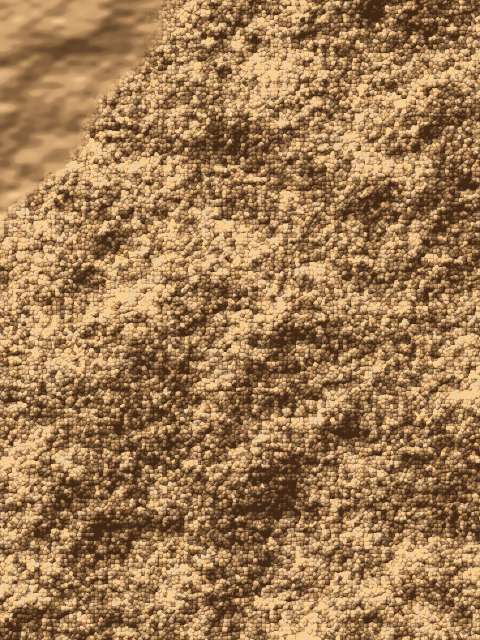
Give the GLSL for this texture, as a Shadertoy shader.

```glsl
// A sunlit heap of damp, crumbly sand with a softer slope behind its ridge.
// Relief-lit noise gives clumps, two Voronoi layers give crumbs and grains;
// their summed light is mapped through a six-colour sand ramp.

const float GRAIN_SCALE = 112.0;   // grains across the canvas width
const float CRUMB_SCALE = 42.0;    // crumbs across the canvas width
const float CLUMP_SCALE = 7.0;     // largest clumps across the width
const float RELIEF_GAIN = 1.5;
const float CONTRAST = 1.75;
const float EXPOSURE = 0.02;
const float TINT_AMOUNT = 0.09;
const vec2 LIGHT_DIR = vec2(-0.4, 0.92);
const int SAMPLES = 2;             // antialiasing grid per axis

const vec3 SHADOW = vec3(0.26, 0.155, 0.08);
const vec3 UMBER = vec3(0.40, 0.28, 0.17);
const vec3 EARTH = vec3(0.52, 0.38, 0.24);
const vec3 OCHRE = vec3(0.66, 0.50, 0.33);
const vec3 SAND = vec3(0.82, 0.64, 0.44);
const vec3 SUNLIT = vec3(0.96, 0.81, 0.59);

vec2 hash2(vec2 p) {
    vec3 q = fract(vec3(p.xyx) * vec3(0.1031, 0.1030, 0.0973));
    q += dot(q, q.yzx + 33.33);
    return fract((q.xx + q.yz) * q.zy);
}

float noise(vec2 p) {
    vec2 i = floor(p), f = fract(p);
    f = f * f * (3.0 - 2.0 * f);
    return mix(mix(hash2(i).x, hash2(i + vec2(1, 0)).x, f.x),
               mix(hash2(i + vec2(0, 1)).x, hash2(i + vec2(1, 1)).x, f.x), f.y);
}

// Difference of height towards the light: bright on lit faces, dark behind.
float slopeLight(vec2 p) {
    return noise(p) - noise(p + LIGHT_DIR * 0.65);
}

// Rounded cells: x = lit side, y = distance from the gap, zw = cell random.
vec4 pebbles(vec2 p) {
    vec2 cell = floor(p), nearest = vec2(0), id = vec2(0);
    float d1 = 9.0, d2 = 9.0;
    for (int j = -1; j <= 1; j++)
    for (int i = -1; i <= 1; i++) {
        vec2 c = cell + vec2(i, j);
        vec2 rnd = hash2(c);
        vec2 toPoint = p - c - 0.1 - 0.8 * rnd;
        float d = length(toPoint);
        if (d < d1) { d2 = d1; d1 = d; nearest = toPoint; id = c; }
        else d2 = min(d2, d);
    }
    return vec4(dot(nearest, LIGHT_DIR), d2 - d1, hash2(id + 71.0));
}

float blob(vec2 p, vec2 centre, vec2 radius) {
    vec2 q = (p - centre) / radius;
    return exp(-dot(q, q));
}

// Large light and shade over the heap.
float heapShade(vec2 p, float ridge) {
    float edge = 0.19 + 0.06 * p.x + 0.10 * (noise(p * 6.0 + 3.0) - 0.5);
    float above = p.y - edge;
    float front = smoothstep(0.012, -0.012, above);
    float shade = 0.22 + 0.4 * exp(-abs(ridge) * 5.0);
    shade -= 0.55 * (1.0 - front) * exp(-max(above, 0.0) / 0.12);
    shade -= 0.55 * blob(p, vec2(0.52, 0.42), vec2(0.32, 0.20));
    shade -= 0.9 * blob(p, vec2(0.49, 1.01), vec2(0.08, 0.06));
    shade -= 0.6 * blob(p, vec2(0.02, 0.53), vec2(0.10, 0.06));
    shade -= 0.4 * blob(p, vec2(0.95, 1.0), vec2(0.14, 0.30));
    return shade + 0.6 * (noise(p * vec2(9.0, 4.5) + 17.0) - 0.5);
}

vec3 sandRamp(float t) {
    vec3 c = mix(SHADOW, UMBER, smoothstep(0.06, 0.215, t));
    c = mix(c, EARTH, smoothstep(0.215, 0.40, t));
    c = mix(c, OCHRE, smoothstep(0.40, 0.585, t));
    c = mix(c, SAND, smoothstep(0.585, 0.77, t));
    return mix(c, SUNLIT, smoothstep(0.77, 0.93, t));
}

vec3 sandColor(vec2 p) {
    // Signed distance beyond the ragged ridge at the upper left
    float ridge = (p.y - 0.81 - 1.37 * p.x) / 1.7;
    ridge += 0.06 * (noise(p * 9.0) - 0.5) + 0.025 * (noise(p * 30.0) - 0.5);
    float far = smoothstep(-0.012, 0.03, ridge);

    // Clumps over four octaves
    vec2 warped = p + 0.02 * vec2(noise(p * 14.0), noise(p * 14.0 + 40.0));
    float relief = 0.0, scale = CLUMP_SCALE;
    for (int i = 0; i < 4; i++) {
        relief += slopeLight(warped * scale + float(i) * 19.7);
        scale *= 2.1;
    }

    // Crumbs and single grains
    vec4 crumb = pebbles(warped * CRUMB_SCALE);
    vec4 grain = pebbles(p * GRAIN_SCALE);
    float near = heapShade(p, ridge) + RELIEF_GAIN * 0.9 * relief;
    near += 0.9 * crumb.x + 0.7 * (smoothstep(0.0, 0.4, crumb.y) - 0.65);
    near += 1.7 * (grain.z - 0.5) + 1.1 * grain.x;
    near += 0.8 * (smoothstep(0.0, 0.35, grain.y) - 0.65);

    // Unfocused slope behind
    vec2 q = p * vec2(0.75, 1.2);
    float behind = 0.3 + 1.3 * slopeLight(q * 11.0) + 1.1 * slopeLight(q * 25.0 + 5.0);
    behind += 0.7 * slopeLight(q * 55.0 + 9.0);

    float light = mix(near, behind, far) + EXPOSURE;
    vec3 color = sandRamp(1.0 / (1.0 + exp(-CONTRAST * light)));
    float tint = TINT_AMOUNT * (grain.w - 0.5) * (1.0 - far);
    return color * (1.0 + tint * vec3(0.6, 0.0, -1.6));
}

void mainImage(out vec4 fragColor, in vec2 fragCoord) {
    vec3 sum = vec3(0);
    for (int j = 0; j < SAMPLES; j++)
    for (int i = 0; i < SAMPLES; i++) {
        vec2 offset = (vec2(i, j) + 0.5) / float(SAMPLES) - 0.5;
        sum += sandColor((fragCoord + offset) / iResolution.x);
    }
    fragColor = vec4(sum / float(SAMPLES * SAMPLES), 1.0);
}
```
